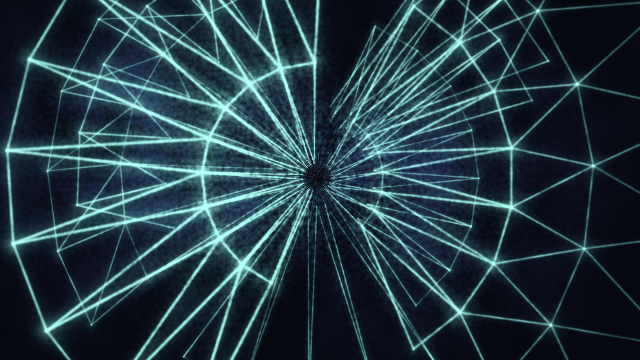
Reproduce this background procedurally as a WebGL 2 fragment shader.

```glsl
#version 300 es
precision highp float;
// A glowing web of triangulated rings, seen down a dark tunnel.
// Each web repeats one zigzag cell by angle; bright and faint webs add up
// over navy haze, with radial gradient noise fraying the hub.

#define CENTER vec2(-0.009, 0.007)
#define STEP 17.3
#define LINE_WIDTH 0.0038
#define HALO 0.25
#define EXPOSURE 1.3
#define FRAY 0.45
#define NIGHT vec3(0.020, 0.026, 0.052)
#define NAVY vec3(0.10, 0.125, 0.25)
#define TEAL vec3(0.13, 0.47, 0.46)
#define CYAN vec3(0.69, 1.0, 0.92)

uniform vec2 u_resolution;
out vec4 fragColor;

const float PI = 3.14159265;

vec2 hashGradient(vec2 cell) {
  float h = fract(sin(dot(cell, vec2(127.1, 311.7))) * 43758.5);
  return vec2(cos(h * 2.0 * PI), sin(h * 2.0 * PI));
}

float gradientNoise(vec2 p) {
  vec2 i = floor(p), f = fract(p);
  vec2 u = f * f * f * (f * (f * 6.0 - 15.0) + 10.0);
  vec2 e = vec2(1.0, 0.0);
  float a = dot(hashGradient(i), f);
  float b = dot(hashGradient(i + e.xy), f - e.xy);
  float c = dot(hashGradient(i + e.yx), f - e.yx);
  float d = dot(hashGradient(i + e.xx), f - e.xx);
  return mix(mix(a, b, u.x), mix(c, d, u.x), u.y);
}

float fbm(vec2 p) {
  float sum = 0.0, amp = 1.0;
  for (int i = 0; i < 4; i++) {
    sum += amp * gradientNoise(p);
    p = mat2(1.6, 1.2, -1.2, 1.6) * p + 3.7;
    amp *= 0.55;
  }
  return sum;
}

vec2 polar(float radius, float turn) {
  return radius * vec2(cos(radians(turn)), sin(radians(turn)));
}

// Soft elliptical patch.
float patchAt(vec2 p, vec2 middle, vec2 size) {
  vec2 q = (p - middle) / size;
  return exp(-dot(q, q));
}

// Thin core plus soft halo around a segment.
float beam(vec2 p, vec2 a, vec2 b, float width) {
  vec2 ab = b - a;
  float t = clamp(dot(p - a, ab) / dot(ab, ab), 0.0, 1.0);
  float d = length(p - a - ab * t) / width;
  return 1.5 * exp(-d * d) + HALO * exp(-d * 0.2);
}

// Zigzag strip between two rings, each given as (radius, angle of spoke 0);
// spokes run from span.x to span.y, and ring scales the outer chord.
float web(vec2 p, vec2 inner, vec2 outer, vec2 span, float ring, float thin) {
  float angle = mod(degrees(atan(p.y, p.x)) - inner.y + 180.0, 360.0) - 180.0;
  float nearest = floor(angle / STEP + 0.5);
  float width = LINE_WIDTH * thin * mix(0.45, 1.0, smoothstep(0.0, 0.4, length(p)));
  width = max(width, 0.7 / u_resolution.y);
  float glow = 0.0;
  for (float i = -2.0; i <= 2.0; i++) {
    float k = nearest + i;
    if (k < span.x || k > span.y) continue;
    vec2 tip = polar(outer.x, outer.y + k * STEP);
    glow += beam(p, polar(inner.x, inner.y + k * STEP), tip, width);
    if (k == span.x) continue;
    glow += beam(p, polar(inner.x, inner.y + (k - 1.0) * STEP), tip, width);
    glow += ring * beam(p, polar(outer.x, outer.y + (k - 1.0) * STEP), tip, width);
  }
  return glow;
}

void main() {
  vec2 p = (gl_FragCoord.xy - 0.5 * u_resolution) / u_resolution.y - CENTER;
  float r = length(p);
  vec2 dir = p / max(r, 0.0001);

  // Main webs: wide cells on the left, three rings on the right.
  float left = web(p, vec2(0.04, 186.0), vec2(0.319, 177.5), vec2(-5, 4), 1.0, 1.0);
  left += web(p, vec2(0.319, 177.5), vec2(0.863, 175.0), vec2(-5, 4), 0.8, 1.05);
  float right = 0.8 * web(p, vec2(0.04, 14.0), vec2(0.185, 22.0), vec2(-4, 2), 0.6, 0.9);
  right += web(p, vec2(0.185, 22.0), vec2(0.547, 8.6), vec2(-4, 3), 0.8, 0.9);
  right += 0.65 * web(p, vec2(0.547, 8.6), vec2(0.769, 2.4), vec2(-3, 3), 0.7, 0.8);
  right += 0.5 * web(p, vec2(0.769, 2.4), vec2(1.1, -8.0), vec2(-2, 3), 0.0, 0.8);

  // Faint webs layered behind; most spokes reach in to the hub.
  float ghost = web(p, vec2(0.547, 176.0), vec2(0.748, 178.6), vec2(-4, 2), 1.0, 0.6);
  ghost += web(p, vec2(0.1, 184.0), vec2(0.547, 176.0), vec2(-4, 2), 0.8, 0.6);
  ghost += 1.2 * web(p, vec2(0.42, 165.0), vec2(0.67, 152.0), vec2(-3, 2), 0.9, 0.7);
  ghost += 1.3 * web(p, vec2(0.15, 48.0), vec2(0.635, 37.0), vec2(-1, 1), 1.0, 0.7);
  ghost += 1.2 * web(p, vec2(0.2, 62.0), vec2(0.72, 44.0), vec2(-1, 1), 0.8, 0.7);
  ghost += web(p, vec2(0.08, 270.0), vec2(0.62, 268.0), vec2(-2, 2), 0.2, 0.6);
  ghost += web(p, vec2(0.16, 24.0), vec2(0.45, 17.0), vec2(-4, 3), 0.6, 0.6);
  ghost *= 0.9 + 0.9 * gradientNoise(p * 9.0);

  // Fraying along the rays, strongest at the hub.
  float streak = gradientNoise(dir * 18.0 + r * 4.0);
  float fine = gradientNoise(dir * 34.0 - r * 9.0);
  float grain = gradientNoise(p * 75.0) + 0.6 * gradientNoise(p * 140.0);
  float light = 1.1 * left + 0.82 * right + 0.45 * ghost;
  light += (0.3 + 1.3 * fine + 0.8 * grain) * exp(-r * 8.0) * FRAY;
  light += 0.10 * patchAt(p, vec2(-0.4, 0.17), vec2(0.34, 0.28));
  light *= 1.0 + 0.6 * streak + 0.8 * grain * exp(-r * 1.6);
  light *= smoothstep(0.0, 0.075, r + 0.05 * streak + 0.03 * fine);
  light *= 1.0 - 0.3 * smoothstep(0.65, 1.0, r);
  light *= 1.0 - 0.3 * exp(-r * r * 30.0);

  // Broad navy haze with dark gaps above and below the hub.
  float cloud = clamp(0.85 + 0.9 * fbm(p * 5.0) + 0.5 * grain, 0.1, 1.8);
  float lobes = 0.42 * patchAt(p, vec2(-0.1, 0.05), vec2(0.85, 0.5));
  lobes += 0.35 * patchAt(p, vec2(-0.5, 0.12), vec2(0.42, 0.32));
  lobes += 0.3 * patchAt(p, vec2(0.3, -0.04), vec2(0.3, 0.26));
  float gap = exp(-pow((p.x - 0.25 * p.y) / 0.11, 2.0)) * smoothstep(0.1, 0.3, abs(p.y));
  light = 1.0 - exp(-EXPOSURE * max(light * (1.0 - 0.35 * gap) - 0.04, 0.0));
  vec3 color = NIGHT + NAVY * cloud * lobes * (1.0 - 0.7 * gap) * (1.0 - 0.8 * light);
  color += mix(TEAL, CYAN, light) * light;

  // Dark hub with coloured specks.
  float hub = exp(-pow(r / 0.032, 2.0));
  vec3 specks = vec3(0.45, 0.5, 0.36) * max(gradientNoise(dir * 9.0 + p * 60.0), 0.0);
  color = mix(color, NIGHT + specks, 0.75 * hub);
  fragColor = vec4(clamp(color, 0.0, 1.0), 1.0);
}
```
